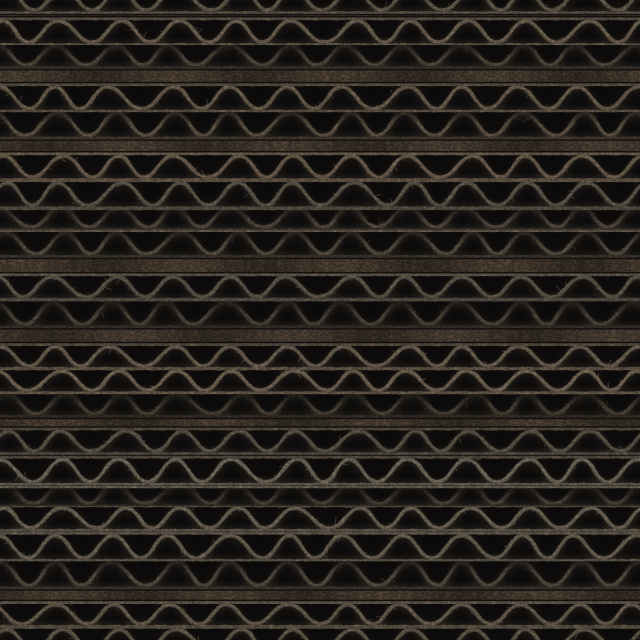
Give the GLSL for this texture, as a Shadertoy shader.

```glsl
#define FLUTES 11.0        // waves across the canvas
#define ROWS 21            // corrugated layers down the canvas
#define WAVE_HEIGHT 0.034  // least height of an uncut wave
#define PAPER_WIDTH 0.0058 // thickness of the fluted sheet
#define LINER_WIDTH 0.0038 // thickness of the flat sheets
#define BOARD_GAP 0.02     // gaps wider than this hold a solid board
#define HAIRS 150.0        // fibre roots along one layer
#define HAIR_LENGTH 0.013
#define PAPER vec3(0.40, 0.36, 0.31)
#define BOARD vec3(0.27, 0.225, 0.18)
#define HOLLOW vec3(0.045, 0.040, 0.038)
#define TAU 6.2831853

// Top and bottom of each layer, measured downwards
const vec2 LAYERS[ROWS] = vec2[ROWS](
    vec2(.031, .068), vec2(.070, .104), vec2(.134, .172), vec2(.175, .214),
    vec2(.242, .279), vec2(.284, .323), vec2(.328, .357), vec2(.362, .399),
    vec2(.431, .466), vec2(.471, .509), vec2(.540, .574), vec2(.578, .612),
    vec2(.616, .649), vec2(.672, .707), vec2(.716, .755), vec2(.763, .789),
    vec2(.792, .827), vec2(.835, .874), vec2(.877, .917), vec2(.943, .977),
    vec2(.982, 1.018));

float hash(vec2 p) {
    vec3 q = fract(p.xyx * 0.1031);
    q += dot(q, q.yzx + 33.33);
    return fract((q.x + q.y) * q.z);
}

// Distance to the nearest scattered point; wraps at the canvas edge
float cellular(vec2 uv, vec2 scale) {
    vec2 p = uv * scale, cell = floor(p);
    float nearest = 2.0;
    for (int j = -1; j <= 1; j++)
    for (int i = -1; i <= 1; i++) {
        vec2 c = cell + vec2(i, j), id = mod(c, scale);
        vec2 point = c + vec2(hash(id), hash(id + 71.0));
        nearest = min(nearest, distance(p, point));
    }
    return nearest;
}

// Layered sines with whole frequencies, so they wrap
float ripple(float x, float seed) {
    return 0.5 * sin(TAU * 29.0 * x + seed) + 0.3 * sin(TAU * 67.0 * x + seed * 2.3)
         + 0.2 * sin(TAU * 149.0 * x + seed * 4.1);
}

// Height of the centre line of a wave, measured downwards
float waveLine(float x, float row, vec2 layer) {
    float phase = FLUTES * x - 0.88 - 0.25 * hash(vec2(row, 3.0))
        + 0.05 * sin(TAU * 3.0 * x + row * 2.4) + 0.035 * sin(TAU * 5.0 * x + row * 4.7);
    float c = cos(TAU * phase);
    float height = max(layer.y - layer.x, WAVE_HEIGHT) - 0.7 * PAPER_WIDTH;
    return layer.y - 0.35 * PAPER_WIDTH - height * (0.5 + 0.5 * c * (1.12 - 0.12 * c * c));
}

float segment(vec2 p, vec2 a, vec2 b) {
    vec2 ab = b - a;
    return length(p - a - ab * clamp(dot(p - a, ab) / dot(ab, ab), 0.0, 1.0));
}

void mainImage(out vec4 fragColor, in vec2 fragCoord) {
    vec2 uv = fragCoord / iResolution.xy;
    float soft = 0.75 / iResolution.y;
    vec2 p = vec2(uv.x, 1.0 - uv.y);
    if (p.y < LAYERS[0].x) p.y += 1.0;

    // Find the layer and the start of the next one
    int index = 0;
    for (int i = 1; i < ROWS; i++) if (p.y >= LAYERS[i].x) index = i;
    vec2 layer = LAYERS[index];
    float row = float(index);
    float next = index + 1 < ROWS ? LAYERS[index + 1].x : 1.0 + LAYERS[0].x;
    float depth = p.y - layer.x;
    bool shaded = next - layer.y > BOARD_GAP || layer.y - layer.x < 0.03;

    // Paper tone varies by layer and by fibre
    float grain = cellular(uv, vec2(170.0, 260.0));
    float tone = 0.85 + 0.25 * hash(vec2(row, 9.0));
    vec3 paper = PAPER * tone * (0.78 + 0.4 * grain);
    paper *= mix(vec3(1.0, 0.97, 0.92), vec3(0.97, 1.0, 1.0), hash(vec2(row, 5.0)));
    vec3 sheet = paper * (shaded ? mix(0.4, 0.8, smoothstep(0.0, 0.025, depth)) : 1.0);

    // Signed distance to the wave, positive below it
    float line = waveLine(p.x, row, layer);
    float slope = (waveLine(p.x + 0.001, row, layer) - line) / 0.001;
    float d = (p.y - line) / sqrt(1.0 + slope * slope);

    // Hollow with the receding inner walls
    float wall = exp(-abs(d) / (d > 0.0 ? 0.0065 : 0.0035));
    vec3 color = HOLLOW + vec3(0.15, 0.125, 0.095) * wall * (0.7 + 0.3 * ripple(p.x, row));
    color += vec3(0.05, 0.048, 0.04) * smoothstep(0.012, 0.0, layer.y - p.y);

    // Torn fibres rooted on the wave, in worn patches
    float wear = 0.35 + 0.65 * smoothstep(0.1, 0.9,
        sin(TAU * 3.0 * p.x + 1.0 + 0.4 * row) * sin(TAU * 7.0 * p.x + 0.5));
    float hair = 1.0;
    for (int k = -2; k <= 2; k++) {
        float cell = floor(p.x * HAIRS) + float(k);
        vec2 id = vec2(mod(cell, HAIRS), row + 17.0);
        float x = (cell + hash(id)) / HAIRS, size = hash(id + 40.0);
        float angle = TAU * hash(id + 83.0);
        vec2 root = vec2(x, waveLine(x, row, layer));
        vec2 tip = root + vec2(cos(angle), sin(angle)) * (0.002 + HAIR_LENGTH * size * size * wear);
        hair = min(hair, segment(p, root, tip));
    }
    color = mix(color, sheet * 0.85, 0.75 * smoothstep(soft, -soft, hair - 0.0007));

    // Fluted sheet with a ragged edge
    float ragged = 0.0007 * ripple(p.x, row * 1.7) * (0.5 + wear);
    float body = abs(d) - 0.5 * PAPER_WIDTH + ragged;
    color = mix(color, sheet * (1.0 - 0.2 * smoothstep(0.0, 0.003, d)), smoothstep(soft, -soft, body));

    // Flat sheets, dark slits and solid board between layers
    float above = p.y - layer.y, below = next - p.y;
    float inset = min(above, below);
    vec3 core = BOARD * (0.7 + 0.5 * grain + 0.08 * ripple(p.x, row * 3.1));
    core *= 0.9 + 0.15 * sin(TAU * 4.0 * p.x + row);
    vec3 liner = paper * (above < below && shaded ? 0.55 : 0.88 + 0.1 * ripple(p.x, row));
    vec3 filling = mix(HOLLOW * 1.4, core, smoothstep(-soft, soft, inset - 0.006));
    filling = mix(liner, filling, smoothstep(-soft, soft, inset - LINER_WIDTH));
    float opening = min(depth, layer.y - p.y) - 0.0005 - 0.0006 * ripple(p.x, row * 5.3);
    color = mix(color, filling, smoothstep(soft, -soft, opening));

    fragColor = vec4(color, 1.0);
}
```
